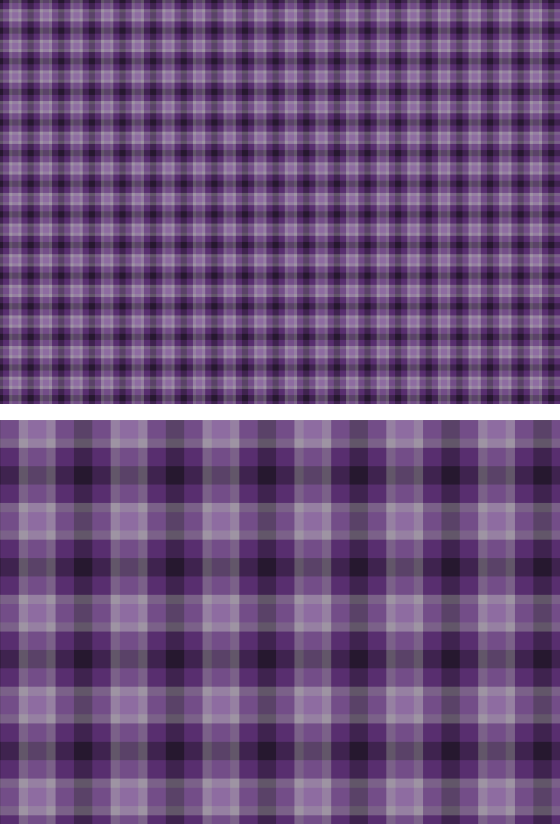
Top, the full canvas; bottom, a detail of the centre.
A WebGL 2 fragment shader for this pattern:

```glsl
#version 300 es
precision highp float;

uniform vec2 u_resolution;
out vec4 fragColor;

// Yarn colours
const vec3 INK    = vec3(0.150, 0.093, 0.185);
const vec3 PURPLE = vec3(0.345, 0.180, 0.435);
const vec3 SILVER = vec3(0.620, 0.580, 0.640);
const vec3 LILAC  = vec3(0.555, 0.425, 0.632);

const float REPEATS_ACROSS = 512.0 / 28.0;

// Antialiased step: 0 below the edge, 1 above it
float edgeStep(float edge, float x, float blur) {
    return clamp((x - edge) / blur + 0.5, 0.0, 1.0);
}

// Mirrored stripe sequence, from the ink centre out to the lilac centre
vec3 yarnColor(float t, float blur) {
    float d = abs(fract(t + 0.5) - 0.5);
    vec3 color = mix(INK, PURPLE, edgeStep(0.1, d, blur));
    color = mix(color, SILVER, edgeStep(0.3, d, blur));
    return mix(color, LILAC, edgeStep(0.4, d, blur));
}

// Even blend of the two thread directions
vec3 weave(vec2 p, float blur) {
    return mix(yarnColor(p.x, blur), yarnColor(p.y, blur), 0.5);
}

void main() {
    // One unit is one repeat, measured from the top left corner
    float unitsPerPixel = REPEATS_ACROSS / u_resolution.x;
    vec2 fromTopLeft = vec2(gl_FragCoord.x, u_resolution.y - gl_FragCoord.y);
    vec2 p = fromTopLeft * unitsPerPixel;

    fragColor = vec4(weave(p, unitsPerPixel), 1.0);
}
```
